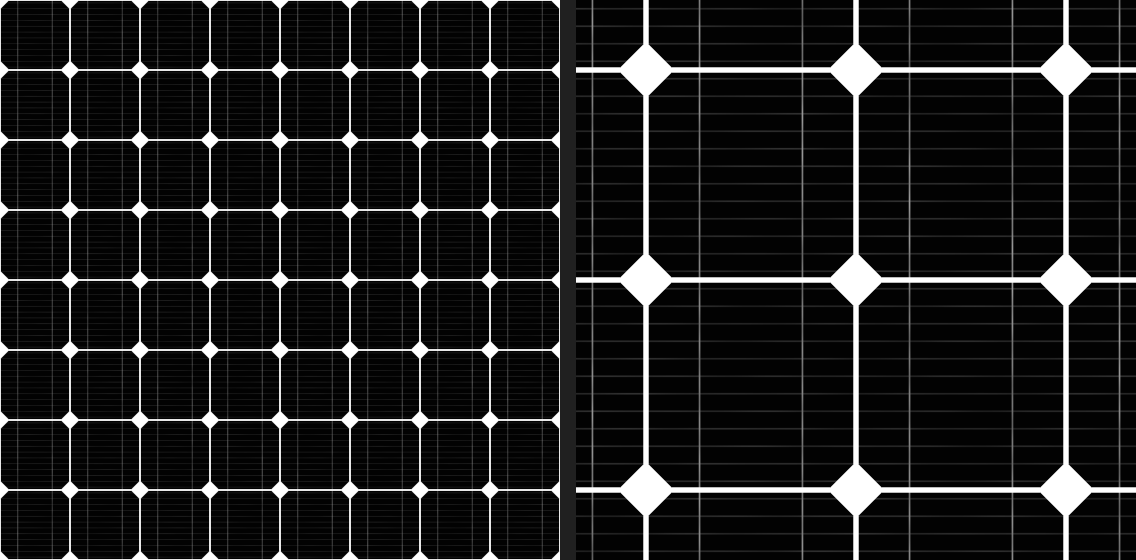
Left, the full canvas; right, a detail of the centre.
This pattern is drawn by a Shadertoy shader. Its source:

```glsl
// Solar panel: an 8 by 8 grid of black cells with cut corners on a white backing.
// Each cell has two grey busbars and twelve faint fingers; lines use exact box
// coverage, and layered sines with whole cycles vary the metal so that it tiles.

const float TAU = 6.2831853;

// Lengths are in units of one cell
const float CELLS = 8.0;
const float GAP_WIDTH = 0.026;
const float DIAMOND_RADIUS = 0.135;
const float BUSBAR_OFFSET = 0.245;   // from the cell centre
const float BUSBAR_WIDTH = 0.008;
const float FINGERS = 12.0;
const float FINGER_WIDTH = 0.008;
const float WEAR = 0.13;

const vec3 SILICON = vec3(0.009);
const vec3 FINGER = vec3(0.15);
const vec3 BUSBAR = vec3(0.48);
const vec3 BACKING = vec3(1.0);

// Share of a pixel covered by a line whose centre lies at distance d
float lineCover(float d, float width, float pixel) {
    float hi = min(d + 0.5 * pixel, 0.5 * width);
    float lo = max(d - 0.5 * pixel, -0.5 * width);
    return max(hi - lo, 0.0) / pixel;
}

// Brightness variation of the metal, periodic over the canvas
float metalWear(vec2 uv) {
    float waves = sin(TAU * (3.0 * uv.x + 5.0 * uv.y))
                + sin(TAU * (11.0 * uv.x - 7.0 * uv.y) + 1.7)
                + sin(TAU * (19.0 * uv.x + 43.0 * uv.y) + 4.1);
    return 1.0 + WEAR * waves / 1.5;
}

void mainImage(out vec4 fragColor, in vec2 fragCoord) {
    vec2 uv = fragCoord / iResolution.xy;
    vec2 p = uv * CELLS;
    vec2 pixel = CELLS / iResolution.xy;
    vec2 fromCentre = fract(p) - 0.5;
    vec2 fromCorner = abs(p - floor(p + 0.5));
    float wear = metalWear(uv);

    // Fine horizontal fingers
    float fingerDist = (fract(p.y * FINGERS) - 0.5) / FINGERS;
    float finger = lineCover(fingerDist, FINGER_WIDTH, pixel.y);
    vec3 color = mix(SILICON, FINGER * wear, finger);

    // Two vertical busbars, mirrored about the cell centre
    float busbarDist = abs(fromCentre.x) - BUSBAR_OFFSET;
    float busbar = lineCover(busbarDist, BUSBAR_WIDTH, pixel.x);
    color = mix(color, BUSBAR * wear, busbar);

    // White gaps between cells, with diamonds where four corners meet
    float gapX = lineCover(fromCorner.x, GAP_WIDTH, pixel.x);
    float gapY = lineCover(fromCorner.y, GAP_WIDTH, pixel.y);
    float diamondDist = fromCorner.x + fromCorner.y - DIAMOND_RADIUS;
    float diamond = clamp(0.5 - diamondDist / length(pixel), 0.0, 1.0);
    float backing = max(1.0 - (1.0 - gapX) * (1.0 - gapY), diamond);
    color = mix(color, BACKING, backing);

    fragColor = vec4(color, 1.0);
}
```
